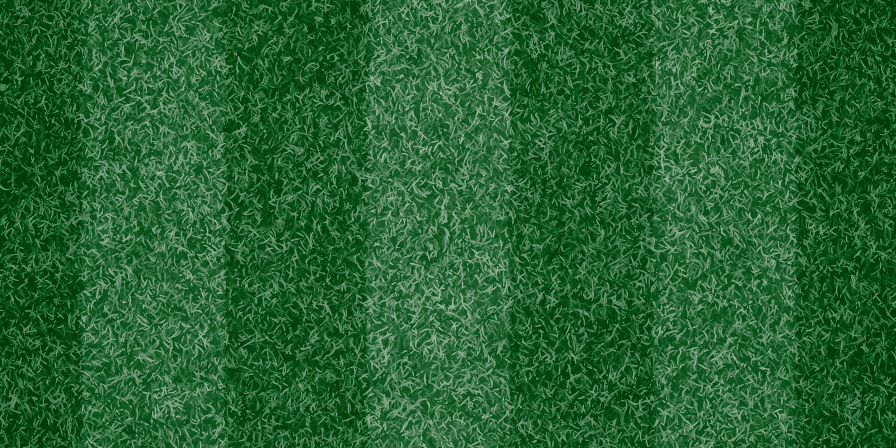
Give the GLSL for this texture, as a Shadertoy shader.

```glsl
// Mown lawn: alternating dark and light vertical stripes of fine, tangled grass blades.

#define STRIPE_WIDTH 0.3184   // all lengths are in canvas heights
#define STRIPE_START 0.183    // left edge of the first light stripe
#define STRIPE_CONTRAST 0.19
#define BASE_TONE 0.49
#define BLADE_CELL 0.021
#define BLADE_HALF_WIDTH 0.0017
#define BLADE_LAYERS 7
#define BLADE_CONTRAST 0.98
#define CLUMP_CONTRAST 0.16

const vec3 SHADE_GREEN = vec3(0.00, 0.22, 0.03);
const vec3 DEEP_GREEN  = vec3(0.035, 0.33, 0.105);
const vec3 PALE_GREEN  = vec3(0.53, 0.66, 0.54);

vec4 hash4(vec3 seed) {
    vec4 p = fract(seed.xyzx * vec4(0.1031, 0.1030, 0.0973, 0.1099));
    p += dot(p, p.wzxy + 33.33);
    return fract((p.xxyz + p.yzzw) * p.zywx);
}

float valueNoise(vec2 p) {
    vec2 i = floor(p), f = fract(p);
    f = f * f * (3.0 - 2.0 * f);
    float low  = mix(hash4(vec3(i, 91.0)).x, hash4(vec3(i + vec2(1, 0), 91.0)).x, f.x);
    float high = mix(hash4(vec3(i + vec2(0, 1), 91.0)).x, hash4(vec3(i + 1.0, 91.0)).x, f.x);
    return mix(low, high, f.y);
}

// Coverage of one bent, tapering blade; q is relative to its middle.
float bladeCoverage(vec2 q, float angle, float halfLength, float bend, float pixel) {
    vec2 dir = vec2(cos(angle), sin(angle));
    float u = dot(q, dir) / halfLength;
    float side = dot(q, vec2(-dir.y, dir.x)) - bend * halfLength * u * u;
    float taper = max(0.0, 1.0 - u * u);
    float edge = clamp(0.5 + (BLADE_HALF_WIDTH * sqrt(taper) - abs(side)) / pixel, 0.0, 1.0);
    return edge * smoothstep(0.0, 0.4, taper);
}

// Overlapping layers of blades, returned as a tone around zero.
float grassTone(vec2 p, float pixel) {
    float tone = -0.32;
    for (int layer = 0; layer < BLADE_LAYERS; layer++) {
        float depth = float(layer);
        vec2 grid = p / BLADE_CELL + depth * vec2(0.37, 0.71);
        vec2 home = floor(grid);
        for (int y = -1; y <= 1; y++)
        for (int x = -1; x <= 1; x++) {
            vec2 cell = home + vec2(x, y);
            vec4 rnd = hash4(vec3(cell, depth * 17.0 + 5.0));
            vec4 form = hash4(vec3(cell, depth * 17.0 + 13.0));
            vec2 q = (grid - cell - rnd.xy) * BLADE_CELL;
            float angle = 1.57 + (rnd.z - 0.5) * 2.7;
            float halfLength = BLADE_CELL * mix(0.4, 0.85, form.x);
            float cover = bladeCoverage(q, angle, halfLength, (form.y - 0.5) * 0.8, pixel);
            tone = mix(tone, rnd.w - 0.48, cover);
        }
    }
    return tone;
}

// Signed stripe value: -0.5 on dark stripes, 0.5 on light ones.
float stripe(float x, float softness) {
    float phase = mod(x - STRIPE_START, 2.0 * STRIPE_WIDTH);
    float fromEdge = 0.5 * STRIPE_WIDTH - abs(phase - 0.5 * STRIPE_WIDTH);
    fromEdge = max(fromEdge, phase - 2.0 * STRIPE_WIDTH);
    return smoothstep(-softness, softness, fromEdge) - 0.5;
}

void mainImage(out vec4 fragColor, in vec2 fragCoord) {
    float pixel = 1.0 / iResolution.y;
    vec2 p = fragCoord * pixel;
    vec2 centered = 2.0 * fragCoord / iResolution.xy - 1.0;

    // Stripes with slightly ragged edges
    float ragged = (valueNoise(p * 90.0) - 0.5) * 0.012;
    float tone = BASE_TONE + STRIPE_CONTRAST * stripe(p.x + ragged, max(0.004, pixel));

    // Broad light in the middle, darker sides, and uneven clumps
    tone += 0.06 - 0.13 * centered.x * centered.x - 0.04 * centered.y * centered.y;
    float clumps = 0.6 * valueNoise(p * 24.0) + 0.4 * valueNoise(p * vec2(5.0, 11.0) + 40.0);
    tone += CLUMP_CONTRAST * (clumps - 0.5);

    // Blades
    tone += BLADE_CONTRAST * grassTone(p, pixel);

    // Shade to pale colour ramp
    vec3 color = mix(SHADE_GREEN, DEEP_GREEN, clamp(tone / 0.25, 0.0, 1.0));
    color = mix(color, PALE_GREEN, clamp((tone - 0.25) / 0.75, 0.0, 1.15));
    fragColor = vec4(color, 1.0);
}
```
